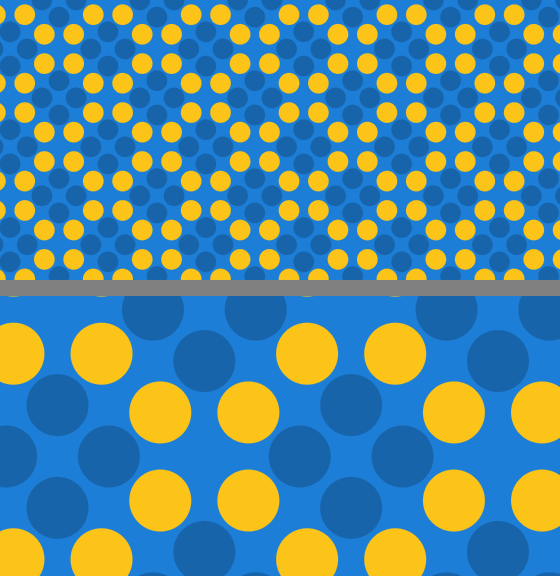
Top: the whole. Bottom: its middle third, enlarged.
Give the GLSL for this pattern, as a WebGL 1 fragment shader.

```glsl
precision highp float;

uniform vec2 u_resolution;

const float CELLS_DOWN = 5.721;    // checker cells in one canvas height
const float SHIFT_X = 0.2056;      // first cell centre, in cells from the left
const float DOT_RADIUS = 0.211;    // all lengths below are in cells
const float SQUARE_OFFSET = 0.3;   // yellow dots on the diagonals
const float DIAMOND_OFFSET = 0.35; // dark dots on the axes
const float EDGE_PIXELS = 1.1;

const vec3 BACKGROUND = vec3(0.110, 0.494, 0.839);
const vec3 DARK_BLUE = vec3(0.094, 0.392, 0.671);
const vec3 YELLOW = vec3(0.988, 0.769, 0.098);

// Four dots at the corners of a square
float squareOfDots(vec2 p) {
  return length(abs(p) - SQUARE_OFFSET) - DOT_RADIUS;
}

// Four dots at the tips of a diamond
float diamondOfDots(vec2 p) {
  vec2 a = abs(p);
  vec2 folded = vec2(max(a.x, a.y), min(a.x, a.y));
  return length(folded - vec2(DIAMOND_OFFSET, 0.0)) - DOT_RADIUS;
}

float coverage(float dist, float edge) {
  return clamp(0.5 - dist / edge, 0.0, 1.0);
}

void main() {
  // Cell coordinates, with rows counted from the top edge
  vec2 uv = gl_FragCoord.xy / u_resolution.y;
  vec2 p = vec2(uv.x, 1.0 - uv.y) * CELLS_DOWN - vec2(SHIFT_X, 0.0);
  vec2 home = floor(p + 0.5);
  float edge = EDGE_PIXELS * CELLS_DOWN / u_resolution.y;

  // Dots reach past their cell, so the neighbours are checked too
  float yellowDist = 1.0;
  float darkDist = 1.0;
  for (int j = -1; j <= 1; j++) {
    for (int i = -1; i <= 1; i++) {
      vec2 cell = home + vec2(float(i), float(j));
      vec2 local = p - cell;
      if (mod(cell.x + cell.y, 2.0) < 0.5) {
        yellowDist = min(yellowDist, squareOfDots(local));
      } else {
        darkDist = min(darkDist, diamondOfDots(local));
      }
    }
  }

  vec3 color = mix(BACKGROUND, DARK_BLUE, coverage(darkDist, edge));
  color = mix(color, YELLOW, coverage(yellowDist, edge));
  gl_FragColor = vec4(color, 1.0);
}
```
